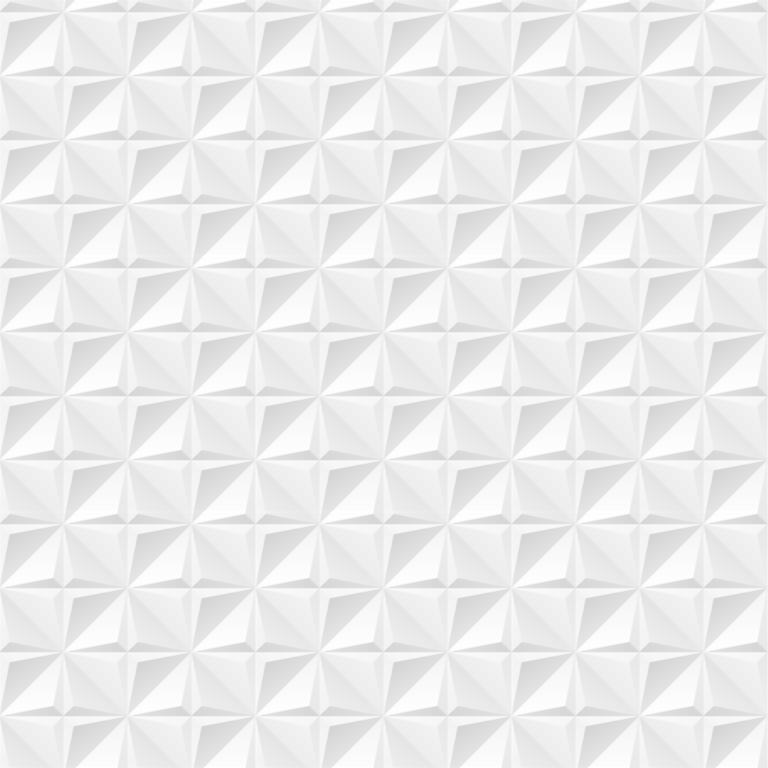
Write a Shadertoy shader that draws this pattern.

```glsl
#define CELLS 12.0          // square cells per side, even so the checker wraps
#define SHIFT vec2(-0.01, 0.81)
#define INSET 0.16          // how far the blunt corners are pulled in
#define PANELS 3.0          // faint panel joints per side
#define JOINT_WIDTH 0.0012
#define JOINT_GAIN 0.012
#define SOFTNESS 0.0022     // width of the edge smoothing
#define SAMPLES 4
#define DARK 0.855
#define MID 0.92
#define LIGHT 0.972

// Broad facet on one side of the cell's diagonal.
// away: distance from the diagonal, rise: height within the cell.
float broadFacet(bool rising, bool upper, float away, float rise) {
    if (rising && upper) return DARK + 0.035 - 0.075 * away - 0.035 * (rise - 0.5);
    if (rising) return LIGHT + 0.012 - 0.045 * (rise - 0.35);
    if (upper) return MID + 0.008 + 0.035 * away;
    return MID - 0.018 + 0.04 * away - 0.02 * (rise - 0.4);
}

// Narrow bevels along the cell edges; toBlunt runs from star point to blunt corner.
float sideBevel(bool atLeft, float toBlunt) {
    return atLeft ? LIGHT - 0.022 * toBlunt : MID + 0.015 - 0.025 * toBlunt;
}

float levelBevel(bool atBottom, float toBlunt) {
    return atBottom ? DARK + 0.035 - 0.05 * toBlunt : LIGHT + 0.01 - 0.02 * toBlunt;
}

float relief(vec2 uv) {
    vec2 p = uv * CELLS - SHIFT;
    vec2 cell = floor(p);
    vec2 f = p - cell;

    // Star points sit on alternate grid corners, so the diagonals alternate too.
    bool rising = mod(cell.x + cell.y, 2.0) < 0.5;
    vec2 g = rising ? f : vec2(1.0 - f.x, f.y);
    bool upper = g.y > g.x;

    // Fold onto the half whose blunt corner is at (0, 1).
    vec2 q = upper ? g : g.yx;
    float slope = INSET / (1.0 - INSET);
    bool inside = q.x > slope * q.y && 1.0 - q.y > slope * (1.0 - q.x);
    if (inside) return broadFacet(rising, upper, q.y - q.x, f.y);

    // The nearest cell edge decides which bevel this is.
    vec2 edge = min(f, 1.0 - f);
    bool besideEdge = q.x < 1.0 - q.y;
    float toBlunt = besideEdge ? q.y : 1.0 - q.x;
    return edge.x < edge.y ? sideBevel(f.x < 0.5, toBlunt)
                           : levelBevel(f.y < 0.5, toBlunt);
}

// Very faint bright joints between the panels.
float joints(vec2 uv) {
    vec2 d = abs(fract(uv * PANELS + 0.5) - 0.5) / PANELS;
    vec2 line = 1.0 - smoothstep(0.0, 2.0 * JOINT_WIDTH, d);
    return JOINT_GAIN * max(line.x, line.y);
}

void mainImage(out vec4 fragColor, in vec2 fragCoord) {
    vec2 uv = fragCoord / iResolution.xy;
    vec2 footprint = max(vec2(SOFTNESS), 1.0 / iResolution.xy);

    // Average a small grid of samples to smooth every facet edge.
    float tone = 0.0;
    for (int j = 0; j < SAMPLES; j++) {
        for (int i = 0; i < SAMPLES; i++) {
            vec2 offset = (vec2(i, j) + 0.5) / float(SAMPLES) - 0.5;
            tone += relief(uv + offset * footprint);
        }
    }
    tone /= float(SAMPLES * SAMPLES);

    fragColor = vec4(vec3(min(tone + joints(uv), 1.0)), 1.0);
}
```
